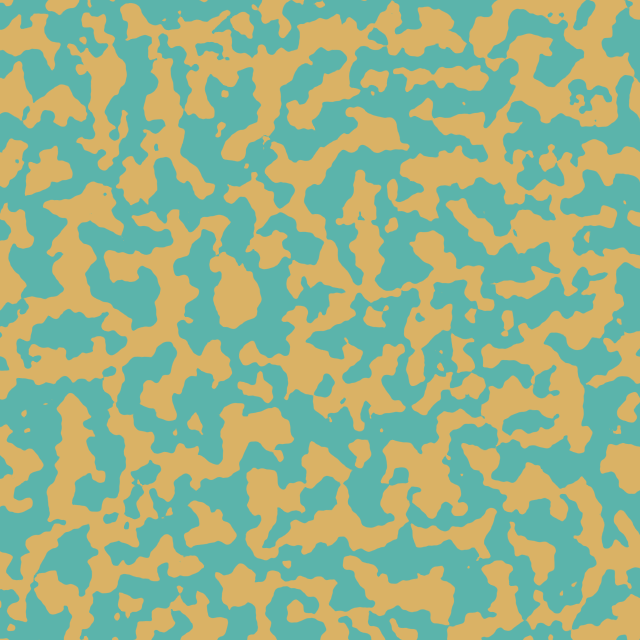
Give the GLSL for this texture, as a three.js fragment shader.

```glsl
#define TEAL vec3(0.355, 0.705, 0.672)
#define GOLD vec3(0.853, 0.700, 0.397)
#define BASE_FREQUENCY 19.5
#define MID_WEIGHT 0.58
#define FINE_WEIGHT 0.14
#define GRAIN_WEIGHT 0.025
#define THRESHOLD 0.012
#define EDGE_PIXELS 0.75

varying vec2 vUv;

// Random unit gradient for a lattice point
vec2 latticeGradient(vec2 cell) {
  vec3 p = fract(cell.xyx * vec3(0.1031, 0.1030, 0.0973));
  p += dot(p, p.yzx + 33.33);
  float angle = 6.28318 * fract((p.x + p.y) * p.z);
  return vec2(cos(angle), sin(angle));
}

float gradientNoise(vec2 p) {
  vec2 cell = floor(p);
  vec2 f = fract(p);
  vec2 blend = f * f * f * (f * (f * 6.0 - 15.0) + 10.0);
  vec2 right = vec2(1.0, 0.0);
  vec2 up = vec2(0.0, 1.0);
  float a = dot(latticeGradient(cell), f);
  float b = dot(latticeGradient(cell + right), f - right);
  float c = dot(latticeGradient(cell + up), f - up);
  float d = dot(latticeGradient(cell + 1.0), f - 1.0);
  return mix(mix(a, b, blend.x), mix(c, d, blend.x), blend.y);
}

// Octaves: broad clumps, winding strands, then slight edge roughness
float blotchField(vec2 uv) {
  vec4 weights = vec4(1.0, MID_WEIGHT, FINE_WEIGHT, GRAIN_WEIGHT);
  vec2 p = uv * BASE_FREQUENCY + vec2(7.3, 19.1);
  float sum = 0.0;
  for (int i = 0; i < 4; i++) {
    sum += weights.x * gradientNoise(p);
    weights = weights.yzwx;
    p = p * 2.0 + vec2(13.7, 5.9);
  }
  return sum;
}

void main() {
  float field = blotchField(vUv) - THRESHOLD;

  // Turn the field into a distance in screen pixels for an even edge
  float slope = max(length(vec2(dFdx(field), dFdy(field))), 1e-5);
  float gold = smoothstep(-EDGE_PIXELS, EDGE_PIXELS, field / slope);

  gl_FragColor = vec4(mix(TEAL, GOLD, gold), 1.0);
}
```
